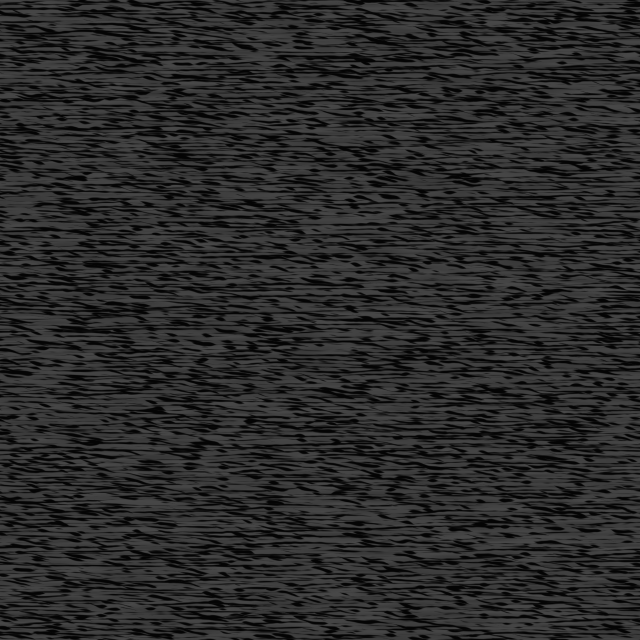
Reproduce this texture procedurally as a WebGL 2 fragment shader.

```glsl
#version 300 es
precision highp float;

uniform vec2 u_resolution;
out vec4 fragColor;

// Integer hash of a lattice cell, from 0 to 1
float hash(ivec2 cell) {
    uvec2 q = uvec2(cell) * uvec2(1597334677u, 3812015801u);
    uint h = q.x ^ q.y;
    h = (h ^ (h >> 15)) * 2246822519u;
    h = (h ^ (h >> 13)) * 3266489917u;
    return float((h ^ (h >> 16)) >> 8) / 16777216.0;
}

// One row of smooth noise, shifted so that neighbouring rows do not align
float fibreRow(float x, int row) {
    x += 64.0 * hash(ivec2(row, 7777));
    int i = int(floor(x));
    return mix(hash(ivec2(i, row)), hash(ivec2(i + 1, row)), smoothstep(0.0, 1.0, fract(x)));
}

float fibres(vec2 p) {
    int row = int(floor(p.y));
    return mix(fibreRow(p.x, row), fibreRow(p.x, row + 1), smoothstep(0.0, 1.0, fract(p.y)));
}

// Signed distance to wavering grooves, one per row, whose width swells and fades
float grooves(vec2 p, float rows, float stretch, float wander, vec2 widths, int seed) {
    float y = p.y * rows;
    int base = int(floor(y));
    float nearest = 1.0;
    for (int k = -1; k <= 1; k++) {
        int row = base + k + seed;
        float centre = float(base + k) + 0.5 + wander * (fibreRow(p.x * stretch, row) - 0.5);
        float halfWidth = mix(widths.x, widths.y, fibreRow(p.x * stretch * 1.3, row + 3000));
        nearest = min(nearest, abs(y - centre) - halfWidth);
    }
    return nearest / rows;
}

float surface(vec2 p) {
    vec2 slanted = vec2(p.x, p.y + 0.13 * p.x);
    float longLines = grooves(p, 168.0, 14.0, 0.9, vec2(-0.10, 0.28), 1000);
    float shortCuts = grooves(slanted, 180.0, 44.0, 0.9, vec2(-0.58, 0.52), 9000);

    // Splintered edges
    float splinters = fibres(slanted * vec2(90.0, 330.0) + 500.0) - 0.5;
    float edge = min(longLines, shortCuts) + 0.0014 * splinters;

    // Faint tone along the flat fibres
    float tone = 0.76 + 0.24 * fibres(p * vec2(18.0, 230.0) + 1500.0);
    return tone * smoothstep(-0.0011, 0.0011, edge);
}

void main() {
    // Four samples per pixel smooth the groove edges
    float shade = 0.0;
    for (int i = 0; i < 4; i++) {
        vec2 offset = vec2(i & 1, i >> 1) * 0.5 - 0.25;
        shade += 0.25 * surface((gl_FragCoord.xy + offset) / u_resolution);
    }
    fragColor = vec4(vec3(mix(0.015, 0.285, shade)), 1.0);
}
```
